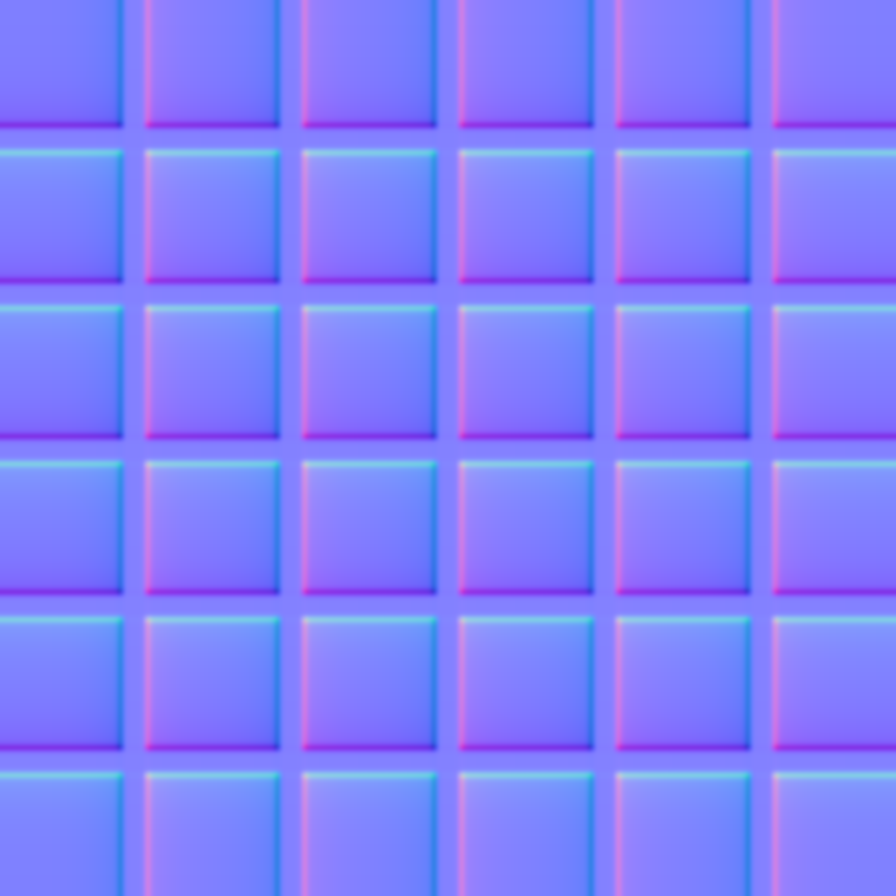
This texture map is drawn by a WebGL 2 fragment shader. Its source:

```glsl
#version 300 es
precision highp float;

uniform vec2 u_resolution;
out vec4 fragColor;

// Slope beside a groove: a sharp bevel, then a soft fall across the tile
float bevelSlope(float offset) {
    float dist = abs(offset);
    float ridge = (dist - 0.0148) / 0.0052;
    float bevel = 0.37 * exp(-ridge * ridge);
    float pillow = 0.26 * smoothstep(0.008, 0.018, dist)
                 * exp(-max(dist - 0.0148, 0.0) / 0.032);
    return sign(offset) * (bevel + pillow);
}

void main() {
    vec2 uv = gl_FragCoord.xy / u_resolution;
    vec2 slope = vec2(0.0);
    vec2 grooveDist = vec2(1.0);

    // Five grooves on each axis divide the surface into six by six tiles
    for (int i = -2; i <= 2; i++) {
        vec2 offset = uv - vec2(0.5, 0.4975) - float(i) * vec2(0.1751, 0.1737);
        slope += vec2(bevelSlope(offset.x), -bevelSlope(offset.y));
        grooveDist = min(grooveDist, abs(offset));
    }

    // Bevels fade out where they meet a crossing groove
    vec2 tileMask = smoothstep(0.007, 0.019, grooveDist);
    slope *= mix(vec2(0.06), vec2(1.0), tileMask.yx);

    // Faint tilt along the groove floor
    float floorMask = 1.0 - tileMask.x * tileMask.y;
    slope += vec2(0.03, 0.01) * floorMask;

    // Pack the unit normal into colour
    vec3 normal = vec3(slope, sqrt(max(1.0 - dot(slope, slope), 0.0)));
    fragColor = vec4(normal * 0.5 + 0.5, 1.0);
}
```
